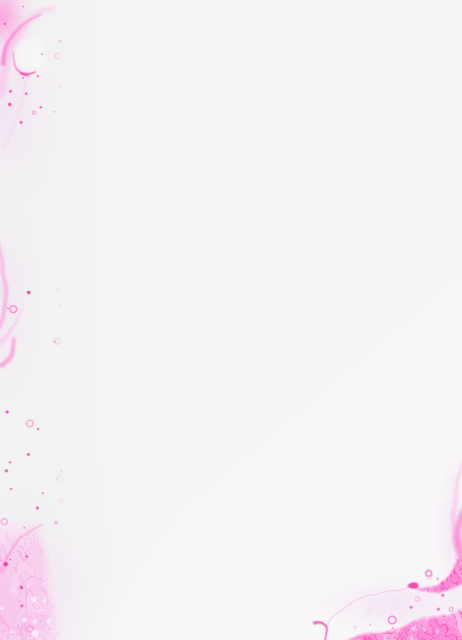
This background is drawn by a WebGL 2 fragment shader. Its source:

```glsl
#version 300 es
precision highp float;
// Pale grey paper with pink marbled ink, droplets and bubbles along the edges.
uniform vec2 u_resolution;
out vec4 outColor;

const vec2 SHEET = vec2(5.56, 7.68);
const vec3 PAPER = vec3(0.962);
const vec3 LILAC = vec3(0.95, 0.88, 0.95);
const vec3 BLUSH = vec3(0.98, 0.76, 0.92);
const vec3 PINK = vec3(0.99, 0.55, 0.84);
const vec3 MAGENTA = vec3(0.93, 0.16, 0.62);

float hash(vec2 p) {
  return fract(sin(dot(p, vec2(127.1, 311.7))) * 43758.545);
}

float noise(vec2 p) {
  vec2 i = floor(p), f = fract(p);
  f = f * f * (3.0 - 2.0 * f);
  return mix(mix(hash(i), hash(i + vec2(1, 0)), f.x),
             mix(hash(i + vec2(0, 1)), hash(i + vec2(1, 1)), f.x), f.y);
}

float fbm(vec2 p) {
  float sum = 0.0, gain = 0.5;
  for (int i = 0; i < 4; i++) {
    sum += gain * noise(p);
    p = mat2(1.6, 1.2, -1.2, 1.6) * p + 3.7;
    gain *= 0.5;
  }
  return sum;
}

// Soft elliptical stain.
float wash(vec2 p, vec2 center, vec2 radius) {
  vec2 d = (p - center) / radius;
  return exp(-dot(d, d));
}

// Tapered quadratic curve, half width going from w.x to w.y.
float stroke(vec2 p, vec2 a, vec2 b, vec2 c, vec2 w, float soft) {
  float best = 9.0;
  vec2 from = a;
  for (int i = 1; i <= 12; i++) {
    float t = float(i) / 12.0;
    vec2 to = mix(mix(a, b, t), mix(b, c, t), t);
    vec2 e = to - from;
    float h = clamp(dot(p - from, e) / dot(e, e), 0.0, 1.0);
    best = min(best, length(p - from - e * h) - mix(w.x, w.y, t - (1.0 - h) / 12.0));
    from = to;
  }
  return 1.0 - smoothstep(-soft, soft, best);
}

float disc(vec2 p, vec2 center, float radius, float soft) {
  return 1.0 - smoothstep(-soft, soft, length(p - center) - radius);
}

float ring(vec2 p, vec2 center, float radius, float soft) {
  return 1.0 - smoothstep(0.0, soft * 1.6, abs(length(p - center) - radius));
}

// Jittered drops: x holds filled dots, y holds outlined bubbles.
vec2 scatter(vec2 p, float cell, float density, float size, float soft) {
  vec2 id = floor(p / cell);
  vec2 center = (id + 0.25 + 0.5 * vec2(hash(id + 1.3), hash(id + 7.9))) * cell;
  float radius = size * mix(0.35, 1.0, hash(id + 4.1));
  float shown = step(hash(id + 2.7), density);
  return shown * vec2(disc(p, center, radius, soft), ring(p, center, radius, soft));
}

void main() {
  // Sheet coordinates run rightward and downward from the top left.
  vec2 uv = gl_FragCoord.xy / u_resolution;
  vec2 p = vec2(uv.x, 1.0 - uv.y) * SHEET;
  float px = SHEET.y / u_resolution.y;
  vec2 q = p + 0.07 * (vec2(fbm(p * 4.0), fbm(p * 4.0 + 9.0)) - 0.47);
  float marble = fbm(q * vec2(7.0, 4.0) + 2.0 * fbm(q * 3.0));
  float vein = smoothstep(0.7, 1.0, sin(marble * 34.0));

  // Paper shading
  vec3 col = PAPER - 0.012 * (1.0 - smoothstep(0.3, 2.3, p.x));
  col += 0.012 * smoothstep(-0.3, 0.9, p.y - 6.2 + (p.x - 2.2) * 0.84);

  // Pale stains
  float pale = wash(q, vec2(0.1, 1.3), vec2(0.38, 0.7)) + wash(q, vec2(0.0, 3.6), vec2(0.3, 0.75));
  pale += wash(q, vec2(0.3, 7.2), vec2(0.6, 0.8)) + wash(q, vec2(4.75, 7.25), vec2(0.7, 0.25));
  pale += wash(q, vec2(5.5, 6.4), vec2(0.2, 0.7));
  col = mix(col, LILAC, min(pale, 1.0) * (0.45 + 0.5 * marble));

  // Upper left: stain, sweeping band and open cell
  col = mix(col, PINK, 0.7 * wash(q, vec2(0.0, 0.2), vec2(0.24, 0.3)));
  col = mix(col, BLUSH, 0.7 * stroke(q, vec2(0.62, 0.1), vec2(0.1, 0.2), vec2(0.0, 1.1), vec2(0.02, 0.07), 0.06));
  col = mix(col, PINK, 0.9 * stroke(q, vec2(0.5, 0.17), vec2(0.08, 0.3), vec2(0.02, 0.75), vec2(0.004, 0.03), 0.025));
  col = mix(col, vec3(0.97), 0.8 * disc(q, vec2(0.36, 0.64), 0.19, 0.06));
  col = mix(col, PINK, stroke(q, vec2(0.15, 0.62), vec2(0.18, 0.88), vec2(0.34, 0.91), vec2(0.003, 0.02), 0.018));
  col = mix(col, MAGENTA, 0.75 * stroke(q, vec2(0.26, 0.89), vec2(0.35, 0.92), vec2(0.43, 0.86), vec2(0.012, 0.008), 0.018));
  col = mix(col, BLUSH, 0.45 * stroke(q, vec2(0.33, 0.92), vec2(0.26, 1.4), vec2(0.03, 1.8), vec2(0.008), 0.03));

  // Middle left: two slender flows
  col = mix(col, PINK, 0.65 * stroke(q, vec2(-0.02, 2.9), vec2(0.13, 3.45), vec2(0.0, 3.92), vec2(0.015, 0.02), 0.04));
  col = mix(col, BLUSH, 0.7 * stroke(q, vec2(0.28, 3.7), vec2(0.16, 4.0), vec2(0.0, 4.1), vec2(0.005, 0.03), 0.03));
  col = mix(col, PINK, 0.9 * stroke(q, vec2(0.17, 4.08), vec2(0.14, 4.3), vec2(0.03, 4.39), vec2(0.015, 0.025), 0.04));

  // Lower left: marbled pool narrowing upward
  float rim = 0.48 + 0.15 * max(p.y - 6.3, 0.0);
  float pool = smoothstep(6.2, 6.6, q.y) * (1.0 - smoothstep(rim - 0.12, rim + 0.1, q.x));
  col = mix(col, BLUSH, pool * (0.3 + 0.75 * marble));
  col = mix(col, PINK, 0.35 * pool * vein);
  col = mix(col, PINK, 0.6 * stroke(q, vec2(0.5, 6.3), vec2(0.1, 6.5), vec2(0.02, 6.85), vec2(0.005, 0.02), 0.025));

  // Lower right: rising ribbon, flame and bottom tide
  col = mix(col, BLUSH, 0.8 * stroke(q, vec2(5.58, 5.5), vec2(5.35, 6.15), vec2(5.54, 6.6), vec2(0.005, 0.04), 0.04));
  col = mix(col, PINK, 0.8 * stroke(q, vec2(5.6, 6.1), vec2(5.42, 6.45), vec2(5.6, 6.8), vec2(0.04, 0.05), 0.04));
  float flame = stroke(q, vec2(5.0, 7.08), vec2(5.45, 7.1), vec2(5.6, 6.78), vec2(0.008, 0.13), 0.025);
  float tide = smoothstep(-0.02, 0.05, q.y - 7.68 + (q.x - 4.12) * 0.27 + 0.025 * sin(q.x * 9.0));
  tide *= smoothstep(4.1, 4.25, q.x);
  col = mix(col, mix(PINK, BLUSH, smoothstep(0.4, 0.75, marble)), max(flame, tide));
  col = mix(col, MAGENTA, 0.4 * max(flame, tide) * vein);
  col = mix(col, PINK, 0.6 * stroke(q, vec2(3.93, 7.5), vec2(4.2, 7.1), vec2(4.95, 7.06), vec2(0.003), 0.015));
  col = mix(col, MAGENTA, 0.75 * stroke(q, vec2(3.77, 7.47), vec2(3.97, 7.46), vec2(3.9, 7.68), vec2(0.016, 0.008), 0.02));
  col = mix(col, MAGENTA, 0.8 * disc(q * vec2(0.6, 1.0), vec2(2.98, 7.04), 0.035, px));

  // Scattered drops and bubbles near the stains
  float left = (1.0 - smoothstep(0.5, 0.85, p.x)) * (1.0 - smoothstep(1.5, 1.8, p.y) * (1.0 - smoothstep(3.2, 3.8, p.y)));
  float corner = smoothstep(8.7, 9.4, p.x * 0.6 + p.y * 0.85);
  float zone = max(left, corner);
  vec2 drops = scatter(p, 0.2, 0.3, 0.02, px);
  vec2 bubbles = scatter(p + 5.3, 0.31, 0.26, 0.045, px);
  vec2 foam = scatter(p + 2.1, 0.13, 0.4, 0.045, px);
  col = mix(col, MAGENTA, 0.75 * zone * drops.x);
  col = mix(col, PINK, 0.65 * zone * bubbles.y);
  col = mix(col, vec3(0.99, 0.95, 0.98), 0.85 * foam.x * max(pool, 0.5 * tide) * smoothstep(6.9, 7.3, p.y));

  // Larger accents
  col = mix(col, MAGENTA, 0.9 * max(disc(p, vec2(0.07, 6.77), 0.025, px), disc(p, vec2(0.345, 3.51), 0.02, px)));
  float rings = max(ring(p, vec2(5.16, 6.88), 0.035, px), ring(p, vec2(4.72, 7.44), 0.045, px));
  col = mix(col, PINK, max(rings, ring(p, vec2(0.16, 3.71), 0.04, px)));
  outColor = vec4(col, 1.0);
}
```
